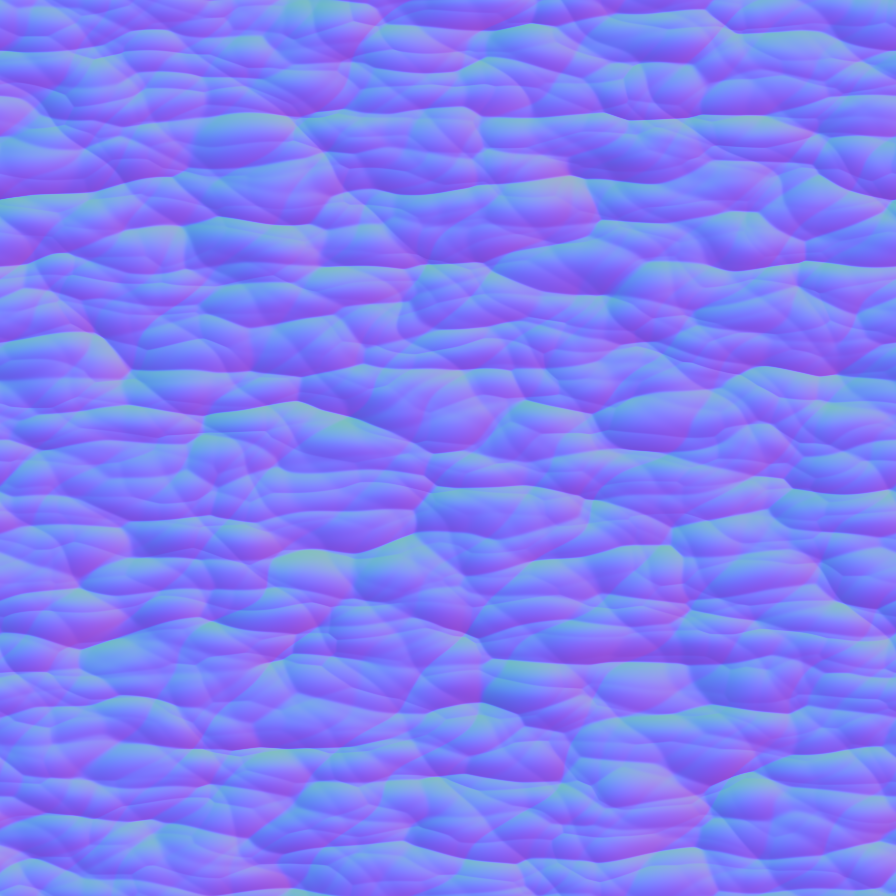
Write a WebGL 1 fragment shader that draws this texture map.

```glsl
precision highp float;
// Tiling normal map of wavy, horizontally stretched stone scales with sharp creases.

uniform vec2 u_resolution;

// Cell counts per tile (whole numbers, so every layer wraps)
const vec2 SCALE_CELLS = vec2(9.0, 24.0);
const vec2 CHIP_CELLS = vec2(13.0, 31.0);
const vec2 RISING_CELLS = vec2(13.0, 5.0);
const vec2 FALLING_CELLS = vec2(11.0, 4.0);

// Slope of each layer
const float SCALE_SLOPE = 1.2;
const float CHIP_SLOPE = 0.42;
const float RISING_SLOPE = 0.36;
const float FALLING_SLOPE = 0.28;
const float GRAIN_SLOPE = 0.14;

const float JITTER = 0.85;          // scatter of the cell centres
const float SIZE_VARIATION = 0.3;   // some cells swell over their neighbours
const float CREASE_SHARPNESS = 30.0;
const vec2 WARP_CELLS = vec2(8.0, 13.0);
const vec2 WARP_AMOUNT = vec2(0.045, 0.018);
const float TOP_SKEW = 0.2;         // steeper upper rims
const float SIDE_GAIN = 0.58;       // strength of the red and green channels

vec3 hash3(vec2 cell, float seed) {
  vec3 p = fract(vec3(cell.xyx + seed * 7.3) * vec3(0.1031, 0.1030, 0.0973));
  p += dot(p, p.yxz + 33.33);
  return fract((p.xxy + p.yzz) * p.zyx);
}

vec2 gradientAt(vec2 cell, vec2 period, float seed) {
  float angle = 6.28318 * hash3(mod(cell, period), seed).x;
  return vec2(cos(angle), sin(angle));
}

// Gradient noise that wraps after one tile, about -0.7 to 0.7
float wrappedNoise(vec2 uv, vec2 period, float seed) {
  vec2 p = uv * period;
  vec2 i = floor(p);
  vec2 f = p - i;
  vec2 w = f * f * f * (f * (f * 6.0 - 15.0) + 10.0);
  vec2 e = vec2(1.0, 0.0);
  float a = dot(gradientAt(i, period, seed), f);
  float b = dot(gradientAt(i + e.xy, period, seed), f - e.xy);
  float c = dot(gradientAt(i + e.yx, period, seed), f - e.yx);
  float d = dot(gradientAt(i + e.xx, period, seed), f - e.xx);
  return mix(mix(a, b, w.x), mix(c, d, w.x), w.y);
}

// Outward slope of rounded Voronoi pillows; an integer shear keeps the wrap
vec2 pillowSlope(vec2 uv, vec2 cells, float shear, float seed) {
  vec2 p = vec2(uv.x + shear * uv.y, uv.y) * cells;
  vec2 base = floor(p);
  vec2 offsetSum = vec2(0.0);
  float weightSum = 0.0;
  for (int y = -1; y <= 1; y++) {
    for (int x = -1; x <= 1; x++) {
      vec2 cell = base + vec2(float(x), float(y));
      vec3 rnd = hash3(mod(cell, cells), seed);
      vec2 offset = p - cell - 0.5 - JITTER * (rnd.xy - 0.5);
      float reach = dot(offset, offset) - SIZE_VARIATION * (rnd.z - 0.5);
      float weight = exp(-CREASE_SHARPNESS * reach);
      offsetSum += weight * offset;
      weightSum += weight;
    }
  }
  vec2 slope = offsetSum / weightSum * cells / max(cells.x, cells.y);
  return vec2(slope.x, slope.y + shear * slope.x);
}

void main() {
  vec2 uv = gl_FragCoord.xy / u_resolution;

  // Bend the cell borders into waves
  vec2 warp = vec2(wrappedNoise(uv, WARP_CELLS, 1.0), wrappedNoise(uv, WARP_CELLS, 2.0));
  vec2 bent = uv + WARP_AMOUNT * warp;

  // Patches of bolder scales and patches of finer chips
  float patchiness = wrappedNoise(uv, vec2(4.0, 6.0), 3.0);

  vec2 slope = SCALE_SLOPE * (1.0 + 0.4 * patchiness) * pillowSlope(bent, SCALE_CELLS, 0.0, 4.0);
  slope += CHIP_SLOPE * (1.0 - 0.9 * patchiness) * pillowSlope(bent, CHIP_CELLS, 0.0, 5.0);
  slope += RISING_SLOPE * pillowSlope(bent, RISING_CELLS, -1.0, 6.0);
  slope += FALLING_SLOPE * pillowSlope(bent, FALLING_CELLS, 1.0, 7.0);
  slope.y += GRAIN_SLOPE * wrappedNoise(bent, vec2(10.0, 60.0), 8.0);
  slope.y += TOP_SKEW * (slope.y * slope.y - 0.15);

  // Encode the normal, with its sideways part softened
  vec3 normal = normalize(vec3(slope, 1.0));
  gl_FragColor = vec4(0.5 + 0.5 * normal * vec3(SIDE_GAIN, SIDE_GAIN, 1.0), 1.0);
}
```
